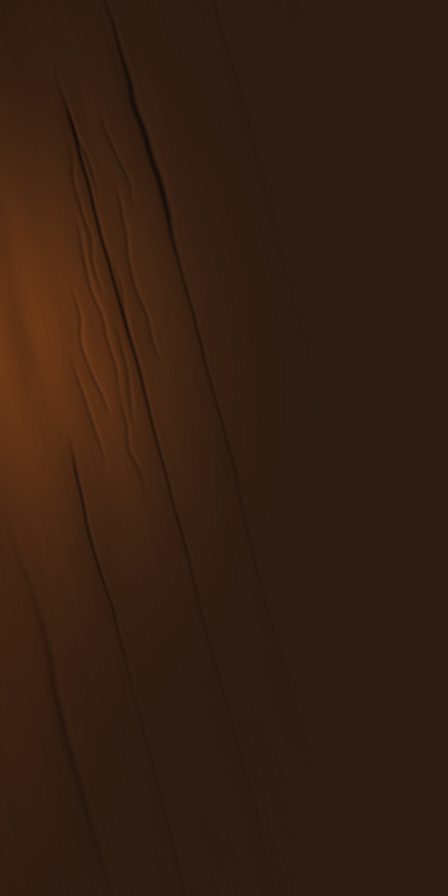
This texture is drawn by a WebGL 1 fragment shader. Its source:

```glsl
precision highp float;
// Dark slanted wood grain with long cracks, lit by a warm glow from the left.
uniform vec2 u_resolution;

const float SLANT = 0.265;

float hash(vec2 p) {
  return fract(sin(dot(p, vec2(12.99, 78.23))) * 4375.85);
}

float noise(vec2 p) {
  vec2 cell = floor(p);
  vec2 f = fract(p);
  f = f * f * (3.0 - 2.0 * f);
  return mix(mix(hash(cell), hash(cell + vec2(1.0, 0.0)), f.x),
             mix(hash(cell + vec2(0.0, 1.0)), hash(cell + vec2(1.0, 1.0)), f.x), f.y);
}

float fbm(vec2 p) {
  float sum = 0.0;
  float amplitude = 0.5;
  for (int i = 0; i < 4; i++) {
    sum += amplitude * noise(p);
    p = p * 2.03 + 7.1;
    amplitude *= 0.5;
  }
  return sum;
}

float gauss(float x, float width) {
  return exp(-x * x / (width * width));
}

// Fades in after start and out before end, both measured from the top.
float span(float depth, float start, float end, float fade) {
  return smoothstep(start, start + fade, depth) * (1.0 - smoothstep(end - fade, end, depth));
}

// Signed distance across the grain to a wandering line.
float wander(vec2 grain, float offset, float amount, float seed) {
  float bend = noise(vec2(grain.y * 5.0, seed)) - 0.5;
  float kink = noise(vec2(grain.y * 17.0, seed + 9.0)) - 0.5;
  return grain.x - offset - amount * (bend + 0.35 * kink);
}

// Dark cut with a faint shadow and a thin lit lip on its right side.
float crack(float dist, float width, float strength, float lipGain) {
  float cut = 0.8 * gauss(dist, width);
  float shadow = 0.14 * gauss(dist + 0.01, 0.024);
  float lip = lipGain * gauss(dist - 1.9 * width, width);
  return strength * (lip - cut - shadow);
}

float longCracks(vec2 grain) {
  float d = grain.y;
  float deep = span(d, 0.05, 0.62, 0.2);
  float shade = crack(wander(grain, 0.243, 0.014, 1.0), 0.0045 + 0.0025 * deep,
                      span(d, -0.1, 1.75, 0.2) * (mix(0.4, 0.16, smoothstep(0.6, 1.4, d)) + 0.25 * deep), 0.2);
  shade += crack(wander(grain, 0.088, 0.011, 4.0), 0.0042,
                 span(d, 0.2, 2.1, 0.1) * mix(0.6, 0.12, smoothstep(0.6, 1.6, d)), 0.25);
  shade += crack(wander(grain, -0.112, 0.011, 7.0), 0.0042,
                 span(d, 0.95, 2.1, 0.12) * mix(0.5, 0.13, smoothstep(1.1, 1.6, d)), 0.2);
  shade += crack(wander(grain, -0.283, 0.014, 11.0), 0.008, span(d, 1.0, 2.2, 0.6) * 0.28, 0.15);
  shade += crack(wander(grain, 0.48, 0.01, 15.0), 0.005, span(d, -0.2, 1.0, 0.25) * 0.12, 0.2);
  return shade;
}

// Short curling splits scattered on both sides of the long cracks.
float shortSplits(vec2 grain) {
  float shade = 0.0;
  for (int i = 0; i < 10; i++) {
    float k = float(i);
    float start = 0.13 + 0.08 * k;
    float side = mod(k, 2.0) * 2.0 - 1.0;
    float offset = 0.125 - 0.22 * (start - 0.2) + side * (0.035 + 0.025 * hash(vec2(k, 3.0)));
    float len = 0.26 + 0.22 * hash(vec2(k, 8.0));
    float dist = wander(grain, offset, 0.032, 20.0 + 3.0 * k);
    shade += crack(dist, 0.0045, 0.23 * span(grain.y, start, start + len, 0.1), 0.6);
  }
  return shade;
}

// Tall warm pool of light, leaning slightly with the grain.
float glowAmount(vec2 p, float depth) {
  float dy = depth - 0.74;
  float dx = max(p.x - 0.06 - 0.1 * dy, 0.0);
  float height = dy < 0.0 ? 0.44 : 0.46;
  return exp(-dx * dx / 0.09 - dy * dy / (height * height));
}

void main() {
  vec2 p = gl_FragCoord.xy / u_resolution * vec2(1.0, 2.0);
  float depth = 2.0 - p.y;
  vec2 grain = vec2(p.x - SLANT * depth, depth);

  // Broad streaks soften the light; fine fibres run along the grain.
  float streaks = fbm(vec2(grain.x * 9.0, depth * 1.8)) - 0.47;
  float fibres = fbm(vec2(grain.x * 70.0, depth * 4.0)) - 0.47;
  float light = glowAmount(p, depth);
  float nearLeft = 1.0 - smoothstep(0.25, 0.75, p.x);

  vec3 color = mix(vec3(0.175, 0.108, 0.069), vec3(0.425, 0.222, 0.092),
                   clamp(light * (1.0 + 0.4 * streaks), 0.0, 1.0));
  color += vec3(0.05, 0.018, 0.003) * gauss(p.x, 0.17) * gauss(depth - 1.55, 0.4);
  color *= 1.0 + nearLeft * (0.1 * streaks + 0.07 * fibres);

  // Soft dark diagonal band in the lit left edge.
  float band = gauss(grain.x + 0.15, 0.03) * span(depth, 0.3, 1.0, 0.25);
  color *= 1.0 - 0.1 * band;

  float relief = longCracks(grain) + shortSplits(grain);
  float visible = 1.0 - smoothstep(0.45, 0.78, p.x);
  color *= max(0.4, 1.0 + relief * visible);
  gl_FragColor = vec4(color, 1.0);
}
```
